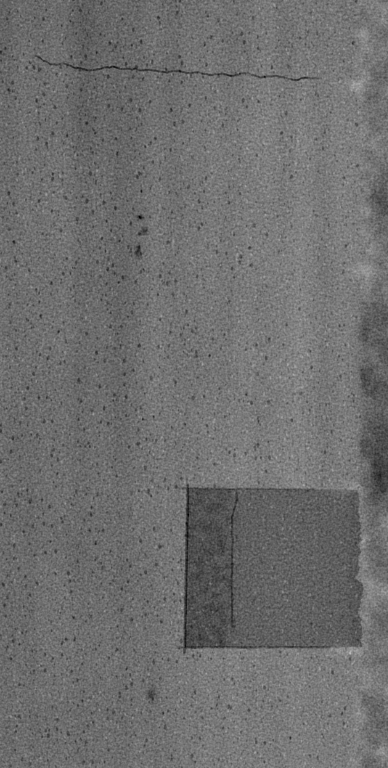
Give the GLSL for this texture, as a Shadertoy shader.

```glsl
vec2 hash2(vec2 p) {
    p = vec2(dot(p, vec2(127.1, 311.7)), dot(p, vec2(269.5, 183.3)));
    return fract(sin(p) * 43758.5);
}

float corner(vec2 cell, vec2 f, vec2 o) {
    return dot(hash2(cell + o) * 2.0 - 1.0, f - o);
}

float gradientNoise(vec2 p) {
    vec2 i = floor(p), f = p - i;
    vec2 u = f * f * f * (f * (f * 6.0 - 15.0) + 10.0);
    return mix(mix(corner(i, f, vec2(0, 0)), corner(i, f, vec2(1, 0)), u.x),
               mix(corner(i, f, vec2(0, 1)), corner(i, f, vec2(1, 1)), u.x), u.y);
}

float fbm(vec2 p) {
    float sum = 0.0, amp = 1.0;
    for (int i = 0; i < 4; i++) {
        sum += amp * gradientNoise(p);
        p = mat2(1.6, 1.2, -1.2, 1.6) * p + 7.3;
        amp *= 0.55;
    }
    return sum;
}

float blob(vec2 p, vec2 center, vec2 radius) {
    vec2 q = (p - center) / radius;
    return exp(-dot(q, q));
}

// Scattered oval pits, one candidate per cell
float flecks(vec2 p, float size, float density, float px) {
    vec2 cell = floor(p / size);
    float cover = 0.0;
    for (int y = -1; y <= 1; y++)
    for (int x = -1; x <= 1; x++) {
        vec2 id = cell + vec2(x, y);
        vec2 pick = hash2(id + 31.7);
        vec2 d = p - (id + hash2(id)) * size;
        float radius = size * mix(0.08, 0.19, pick.y);
        float spot = 1.0 - smoothstep(radius - px, radius + px, length(d * vec2(1.2, 0.8)));
        cover = max(cover, spot * step(pick.x, density));
    }
    return cover;
}

float line(float d, float width, float px) {
    return 1.0 - smoothstep(width, width + 1.5 * px, abs(d));
}

float span(float x, float a, float b, float soft) {
    return smoothstep(a - soft, a + soft, x) * (1.0 - smoothstep(b - soft, b + soft, x));
}

void mainImage(out vec4 fragColor, in vec2 fragCoord) {
    vec2 p = fragCoord / iResolution.y;
    float px = 1.0 / iResolution.y;
    float grain = gradientNoise(p * 290.0) + 0.7 * gradientNoise(p * 431.0 + 9.0);
    float rough = fbm(p * 75.0);

    // Worn pavement with lengthwise lanes
    float tone = mix(0.432, 0.485, smoothstep(0.14, 0.36, p.x));
    tone += 0.05 * gradientNoise(vec2(p.x * 32.0, p.y * 1.5)) + 0.025 * fbm(p * 9.0);
    tone -= 0.035 * blob(p, vec2(0.156, 0.55), vec2(0.018, 0.5));
    tone -= 0.04 * blob(p, vec2(0.11, 0.95), vec2(0.025, 0.25));
    tone -= 0.025 * smoothstep(0.75, 1.0, p.y);
    tone += 0.02 * rough;
    float wear = mix(0.38, 0.16, smoothstep(0.15, 0.4, p.x));
    tone -= 0.17 * flecks(p, 0.012, wear, px);
    tone -= 0.12 * flecks(p + 3.1, 0.007, 0.25, px);
    tone += 0.11 * flecks(p + 5.7, 0.008, 0.22, px);

    // Wandering crack across the top
    float crackY = 0.913 - 0.048 * (p.x - 0.09) + 0.007 * fbm(vec2(p.x * 30.0, 4.0));
    crackY += 0.012 * (1.0 - smoothstep(0.045, 0.075, p.x));
    float crack = line(p.y - crackY, 0.0003, px) * span(p.x, 0.046, 0.415, 0.008);
    tone -= crack * (0.2 + 0.22 * gradientNoise(vec2(p.x * 45.0, 2.0)));

    // Stains
    vec2 s = p + 0.003 * vec2(rough, gradientNoise(p * 110.0));
    float stain = blob(s, vec2(0.183, 0.717), vec2(0.005, 0.003))
                + blob(s, vec2(0.188, 0.700), vec2(0.004, 0.004))
                + blob(s, vec2(0.182, 0.695), vec2(0.003, 0.002))
                + blob(s, vec2(0.180, 0.673), vec2(0.003, 0.008))
                + 0.7 * blob(s, vec2(0.197, 0.096), vec2(0.005, 0.007));
    tone -= 0.25 * min(stain, 1.0);

    // Ragged verge on the right
    float ragged = fbm(vec2(p.y * 28.0, 1.7));
    float vergeX = 0.473 + 0.011 * ragged + 0.009 * fbm(p * 45.0);
    vergeX -= 0.010 * (1.0 - smoothstep(0.13, 0.17, p.y)) + 0.006 * smoothstep(0.8, 0.9, p.y);
    float verge = smoothstep(-0.006, 0.006, p.x - vergeX);
    float shade = span(p.y, 0.37, 0.6, 0.03);
    float soil = 0.44 + 0.13 * fbm(p * 24.0) + 0.08 * rough - 0.09 * shade;
    soil -= 0.16 * blob(p, vec2(0.497, 0.385), vec2(0.015, 0.035));
    soil -= 0.12 * blob(p, vec2(0.5, 0.74), vec2(0.015, 0.025));
    tone = mix(tone, soil, verge);
    tone -= 0.05 * shade * smoothstep(0.455, 0.48, p.x) * (1.0 - verge);

    // Square repair with a coarse left strip
    float left = 0.2405 + 0.02 * (p.y - 0.158) + 0.0008 * gradientNoise(vec2(p.y * 90.0, 3.0));
    float right = 0.470 + 0.010 * ragged + 0.004 * rough;
    float top = 0.3645 - 0.010 * (p.x - 0.24) + 0.001 * rough;
    float bottom = 0.157 + 0.001 * rough;
    float inset = min(min(p.x - left, right - p.x), min(top - p.y, p.y - bottom));
    float coarse = 1.0 - smoothstep(0.285, 0.315, p.x + 0.01 * rough);
    float repair = mix(0.365, 0.305, coarse) + mix(0.02, 0.1, coarse) * rough;
    repair += 0.02 * blob(p, vec2(0.37, 0.25), vec2(0.05, 0.1));
    repair -= 0.05 * smoothstep(0.445, 0.475, p.x);
    repair += 0.12 * flecks(p + 1.3, 0.009, 0.22, px) - 0.08 * flecks(p + 2.9, 0.011, 0.25, px);
    float seamX = 0.302 + 0.003 * fbm(vec2(p.y * 35.0, 6.0)) + 0.006 * smoothstep(0.325, 0.35, p.y);
    repair -= 0.13 * line(p.x - seamX, 0.0004, px) * span(p.y, 0.18, 0.36, 0.01);
    tone = mix(tone, repair, smoothstep(-px, px, inset));

    // Saw cuts along the repair, overrunning its corners
    float sides = line(p.x - left, 0.0008, px) * span(p.y, 0.150, 0.370, 0.002);
    float ends = line(p.y - bottom, 0.0005, px) * span(p.x, 0.231, 0.43, 0.004);
    ends = max(ends, 0.6 * line(p.y - top, 0.0004, px) * span(p.x, 0.230, 0.41, 0.004));
    tone -= 0.2 * max(sides, ends * (0.75 + 0.5 * gradientNoise(p * 60.0)));

    // Pale dust spilling from the verge
    float dust = blob(p, vec2(0.452, 0.364), vec2(0.020, 0.009))
               + blob(p, vec2(0.452, 0.153), vec2(0.022, 0.008))
               + blob(p, vec2(0.474, 0.645), vec2(0.017, 0.013))
               + blob(p, vec2(0.468, 0.888), vec2(0.020, 0.010))
               + 0.6 * blob(p, vec2(vergeX + 0.004, p.y), vec2(0.008, 1.0)) * (1.0 - shade);
    tone += 0.11 * dust * clamp(0.7 + fbm(p * 50.0), 0.0, 1.4);

    tone += 0.15 * grain;
    fragColor = vec4(vec3(clamp(tone, 0.0, 1.0)), 1.0);
}
```
